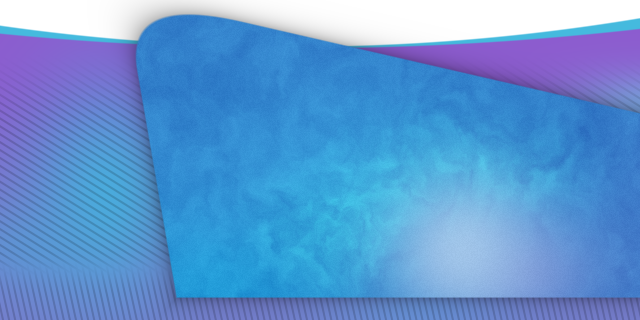
Reproduce this background procedurally as a Shadertoy shader.

```glsl
// A tilted blue panel with one rounded corner over a striped violet backdrop,
// below a white sheet with a curved cyan rim. Half-planes blended by a smooth
// maximum shape the panel; Gaussian glows and value noise paint its surface.

float hash(vec2 p) {
    vec3 q = fract(vec3(p.xyx) * 0.1031);
    q += dot(q, q.yzx + 33.33);
    return fract((q.x + q.y) * q.z);
}

float noise(vec2 p) {
    vec2 i = floor(p), f = fract(p);
    f = f * f * (3.0 - 2.0 * f);
    return mix(mix(hash(i), hash(i + vec2(1, 0)), f.x),
               mix(hash(i + vec2(0, 1)), hash(i + vec2(1, 1)), f.x), f.y);
}

float fbm(vec2 p) {
    float sum = 0.0, amp = 0.5;
    for (int i = 0; i < 6; i++) {
        sum += amp * noise(p);
        p = mat2(1.6, 1.2, -1.2, 1.6) * p + 7.3;
        amp *= 0.55;
    }
    return sum;
}

float glow(vec2 p, vec2 center, vec2 radius) {
    vec2 q = (p - center) / radius;
    return exp(-dot(q, q));
}

// Thin line repeated at a fixed spacing along one coordinate
float stripes(float x, float spacing, float px) {
    float d = abs(fract(x / spacing) - 0.5) * spacing;
    return 1.0 - smoothstep(0.0012, 0.0022 + px, d);
}

// Signed distance to the panel; unequal scales stretch the rounded corner
float panelDistance(vec2 p) {
    float left = dot(p - vec2(0.552, 0.07), vec2(-0.985, -0.171)) / 0.347;
    float top = dot(p - vec2(0.755, 0.932), vec2(0.224, 0.9745)) / 0.223;
    float h = clamp(0.5 + 0.5 * (left - top), 0.0, 1.0);
    float side = (mix(top, left, h) + h * (1.0 - h)) * mix(0.223, 0.347, h);
    return max(side, 0.07 - p.y);
}

vec3 backdrop(vec2 p, float px) {
    vec3 violet = vec3(0.55, 0.36, 0.81);
    vec3 color = mix(vec3(0.46, 0.49, 0.80), violet, smoothstep(0.2, 0.8, p.y));
    color = mix(color, vec3(0.27, 0.69, 0.87), 0.9 * glow(p, vec2(0.34, 0.40), vec2(0.25, 0.33)));
    color = mix(color, vec3(0.30, 0.64, 0.85), 0.45 * glow(p, vec2(0.08, 0.22), vec2(0.22, 0.13)));
    color = mix(color, vec3(0.47, 0.67, 0.88), 0.9 * glow(p, vec2(2.05, 0.66), vec2(0.30, 0.11)));
    color = mix(color, vec3(0.38, 0.60, 0.86), 0.7 * glow(p, vec2(1.30, 0.03), vec2(0.32, 0.12)));

    // Slanted lines above, steep lines along the bottom
    float slanted = stripes(dot(p, vec2(0.53, 0.85)), 0.021, px) * smoothstep(0.13, 0.22, p.y);
    float steep = stripes(p.x + 0.22 * p.y, 0.019, px) * (1.0 - smoothstep(0.08, 0.19, p.y));
    float fade = 1.0 - smoothstep(0.60, 0.84, p.y);
    return color * (1.0 - 0.16 * fade * max(slanted, steep));
}

vec3 panelColor(vec2 p) {
    // Warped noise gives brushed, cloudy patches
    vec2 warp = vec2(fbm(p * 5.0), fbm(p * 5.0 + 19.0)) - 0.55;
    float cloud = fbm(p * 4.0 + 2.0 * warp) - 0.55;
    float grain = fbm(p * vec2(24.0, 18.0) + 5.0 * warp) - 0.55;
    float tone = cloud + 0.7 * grain;
    vec2 q = p + 0.12 * warp;

    vec3 color = vec3(0.195, 0.495, 0.79);
    color = mix(color, vec3(0.10, 0.60, 0.84), 0.85 * glow(q, vec2(0.68, 0.08), vec2(0.42, 0.28)));
    color = mix(color, vec3(0.20, 0.60, 0.85), 0.6 * glow(q, vec2(1.05, 0.48), vec2(0.60, 0.28)));
    float cyan = 0.70 * glow(q, vec2(1.04, 0.25), vec2(0.20, 0.17))
               + 0.65 * glow(q, vec2(1.35, 0.42), vec2(0.28, 0.18))
               + 0.40 * glow(q, vec2(1.70, 0.44), vec2(0.18, 0.12));
    color = mix(color, vec3(0.21, 0.73, 0.88), clamp(cyan * (1.0 + 1.6 * tone), 0.0, 0.9));
    color = mix(color, vec3(0.24, 0.45, 0.77), 0.75 * glow(p, vec2(2.05, 0.25), vec2(0.25, 0.50)));
    color += tone * vec3(0.08, 0.14, 0.09);

    // Pale light with a violet tint on its lower right
    color = mix(color, vec3(0.47, 0.56, 0.83), 0.85 * glow(p, vec2(1.64, 0.14), vec2(0.26, 0.20)));
    color = mix(color, vec3(0.66, 0.79, 0.92), 0.9 * glow(p, vec2(1.44, 0.22), vec2(0.23, 0.23)));
    return color + 0.025 * (hash(floor(p * 384.0)) - 0.5);
}

void mainImage(out vec4 fragColor, in vec2 fragCoord) {
    vec2 p = fragCoord / iResolution.y;
    float px = 1.0 / iResolution.y;

    // Backdrop, cyan rim and white sheet
    float rimEdge = 0.849 + 0.053 * (p.x - 0.93) * (p.x - 0.93);
    float sheetEdge = 0.854 + 0.077 * (p.x - 0.925) * (p.x - 0.925);
    vec3 color = backdrop(p, px);
    color = mix(color, vec3(0.27, 0.73, 0.87), smoothstep(-px, px, p.y - rimEdge));
    color = mix(color, vec3(1.0), smoothstep(-px, px, p.y - sheetEdge));

    // Panel and its soft shadow
    float d = panelDistance(p);
    color *= 1.0 - 0.28 * exp(-max(d, 0.0) / 0.025);
    color = mix(color, panelColor(p), 1.0 - smoothstep(-px, px, d));
    fragColor = vec4(clamp(color, 0.0, 1.0), 1.0);
}
```
